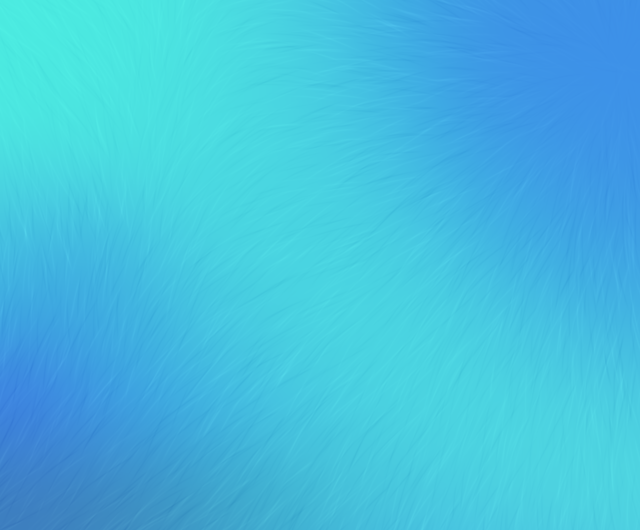
Write a Shadertoy shader that draws this background.

```glsl
// Soft cyan and blue gradient brushed with fine fanning fibres.

vec3 hash3(vec2 cell) {
    vec3 q = vec3(dot(cell, vec2(127.1, 311.7)),
                  dot(cell, vec2(269.5, 183.3)),
                  dot(cell, vec2(419.2, 371.9)));
    return fract(sin(q) * 43758.5);
}

float glow(vec2 uv, vec2 centre, float radius) {
    vec2 d = (uv - centre) / radius;
    return exp(-dot(d, d));
}

// Fibres fan out of the upper right and sweep upward along the left.
float fibreAngle(vec2 uv) {
    vec2 toFan = vec2(0.97, 0.87) - uv;
    float fan = atan(toFan.y, toFan.x * 1.2);
    float sweep = 0.7 + 1.7 * uv.y;
    return mix(sweep, fan, smoothstep(0.1, 0.5, uv.x));
}

// One cellular layer: each cell holds a thin, tapered light or dark stroke.
float fibreLayer(vec2 p, float aspect, float seed) {
    float scale = 12.0 + 0.9 * seed;
    float width = max(0.0018, 0.7 / iResolution.y) * scale;
    vec2 grid = p * scale + seed * 7.3;
    float sum = 0.0;
    for (int j = -1; j <= 1; j++) {
        for (int i = -1; i <= 1; i++) {
            vec2 cell = floor(grid) + vec2(i, j);
            vec3 rnd = hash3(cell + seed * 31.0);
            vec2 centre = cell + rnd.xy;
            vec2 uv = (centre - seed * 7.3) / scale / vec2(aspect, 1.0);
            float angle = fibreAngle(uv) + (fract(rnd.z * 17.0) - 0.5) * 0.55;
            vec2 dir = vec2(cos(angle), sin(angle));
            vec2 d = grid - centre;
            float along = dot(d, dir);
            float across = dot(d, vec2(-dir.y, dir.x)) + 0.05 * along * along;
            float taper = 1.0 - smoothstep(0.3, 0.98, abs(along));
            across /= width;
            sum += (rnd.z * 2.0 - 1.0) * taper * exp(-across * across);
        }
    }
    return sum;
}

// Green level: a bright curved ridge falling into blue on both sides.
float toneField(vec2 uv) {
    float s = 1.0 / (1.0 + exp((uv.x - 0.5) * 5.5));
    float slope = 4.675 * s * (1.0 - s);
    float dist = (uv.y - 0.05 - 0.85 * s) / sqrt(1.0 + slope * slope);
    float tone = mix(0.92, 0.83, smoothstep(0.0, 0.5, (uv.x + 1.0 - uv.y) * 0.5));
    if (dist > 0.0) {
        tone -= 0.265 * (1.0 - exp(-dist * dist / 0.135)) * smoothstep(0.1, 0.8, uv.x);
    } else {
        tone -= 0.235 * (1.0 - exp(-dist * dist / 0.14));
    }
    tone -= 0.07 * glow(uv, vec2(0.0, 0.27), 0.13);
    tone -= 0.05 * glow(uv, vec2(0.14, 0.52), 0.15);
    tone -= 0.10 * glow(uv, vec2(0.0), 0.25);
    return tone;
}

void mainImage(out vec4 fragColor, in vec2 fragCoord) {
    vec2 uv = fragCoord / iResolution.xy;
    float aspect = iResolution.x / iResolution.y;
    vec2 p = fragCoord / iResolution.y;

    // Gradient colour
    float tone = toneField(uv);
    float lowerRight = glow(uv, vec2(1.0, 0.0), 0.4);
    float lowerShade = (1.0 - smoothstep(0.0, 0.28, uv.y))
                     * (1.0 - smoothstep(0.1, 0.75, uv.x));
    float red = 0.24 + 0.055 * smoothstep(0.62, 0.9, tone) + 0.02 * lowerRight;
    float blue = 0.88 + 0.03 * glow(uv, vec2(1.0, 0.9), 0.35) - 0.13 * lowerShade;
    vec3 colour = vec3(red, tone, blue);

    // Layered fibres, fainter on the bright ridge and at the fan centre
    float fibres = 0.0;
    for (int k = 0; k < 12; k++) {
        fibres += fibreLayer(p, aspect, float(k));
    }
    float strength = mix(0.022, 0.012, smoothstep(0.76, 0.88, tone));
    strength *= 1.0 - 0.85 * glow(uv, vec2(0.97, 0.87), 0.22);
    colour += fibres * strength * vec3(0.8, 1.0, 0.6);

    fragColor = vec4(clamp(colour, 0.0, 1.0), 1.0);
}
```
